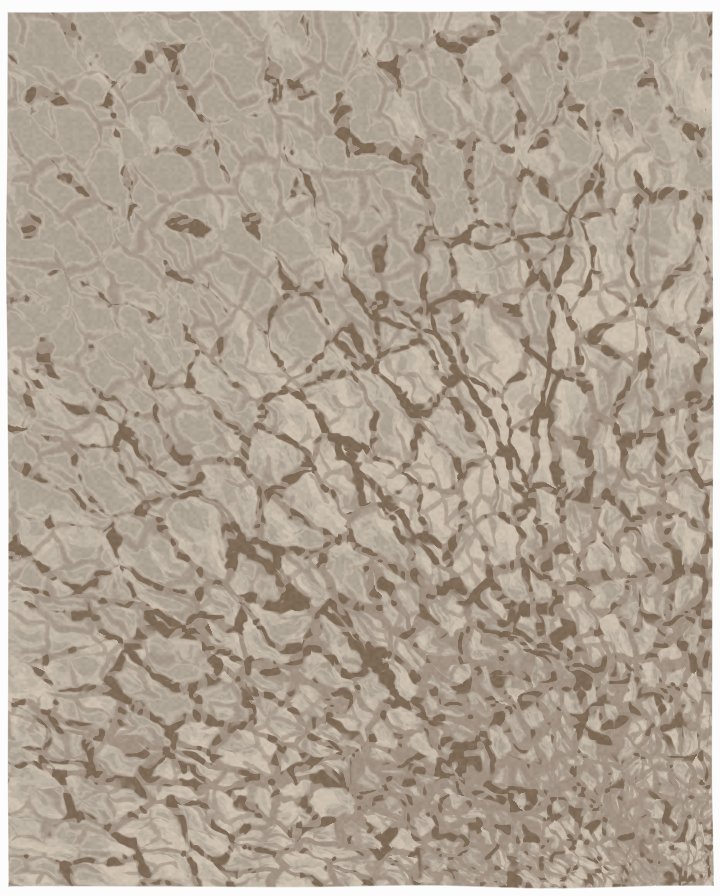
Reproduce this pattern procedurally as a WebGL 1 fragment shader.

```glsl
precision highp float;
uniform vec2 u_resolution;

const vec3 PAPER = vec3(0.99);
const vec3 CREAM = vec3(0.80, 0.75, 0.685);
const vec3 STONE = vec3(0.74, 0.70, 0.64);
const vec3 GREY = vec3(0.68, 0.64, 0.585);
const vec3 TAUPE = vec3(0.625, 0.565, 0.51);
const vec3 BROWN = vec3(0.49, 0.415, 0.34);
const vec2 ROOT = vec2(0.78, -0.12);       // where the cells converge
const vec2 CROWN = vec2(0.67, 0.10);       // centre of the pale dome
const vec2 CELL = vec2(0.064, 0.105);      // angular and log-radial cell size
const vec2 RUG_MIN = vec2(0.010, 0.010);
const vec2 RUG_MAX = vec2(0.990, 0.987);
const float VEIN_WIDTH = 0.0040;
const float BRANCH_WIDTH = 0.0046;

float hash(vec2 p) {
  return fract(sin(dot(p, vec2(127.1, 311.7))) * 43758.5453);
}

float noise(vec2 p) {
  vec2 i = floor(p), f = fract(p);
  f = f * f * (3.0 - 2.0 * f);
  return mix(mix(hash(i), hash(i + vec2(1, 0)), f.x),
             mix(hash(i + vec2(0, 1)), hash(i + vec2(1, 1)), f.x), f.y);
}

float fbm(vec2 p) {
  float sum = 0.0, amp = 0.533;
  for (int i = 0; i < 4; i++) {
    sum += amp * noise(p);
    p = mat2(1.6, 1.2, -1.2, 1.6) * p + 7.3;
    amp *= 0.5;
  }
  return sum;
}

vec2 warp(vec2 p) {
  return vec2(noise(p), noise(p + 31.7)) - 0.5;
}

// Distance to the border between the two nearest cells
float cellEdge(vec2 p) {
  vec2 base = floor(p), f = fract(p), a = vec2(8.0), b = vec2(8.0);
  for (int y = -1; y <= 1; y++) {
    for (int x = -1; x <= 1; x++) {
      vec2 o = vec2(float(x), float(y)), id = base + o;
      vec2 d = o + 0.12 + 0.76 * vec2(hash(id), hash(id + 57.3)) - f;
      if (dot(d, d) < dot(a, a)) { b = a; a = d; }
      else if (dot(d, d) < dot(b, b)) b = d;
    }
  }
  return dot(0.5 * (a + b), normalize(b - a));
}

float segment(vec2 p, vec2 a, vec2 b) {
  vec2 v = b - a;
  return length(p - a - v * clamp(dot(p - a, v) / dot(v, v), 0.0, 1.0));
}

float branch(vec2 p, vec2 a, vec2 b, vec2 c) {
  return min(segment(p, a, b), segment(p, b, c));
}

// Strongly coloured branches of the upper fan
float darkBranches(vec2 p) {
  float d = branch(p, vec2(0.675, 0.19), vec2(0.60, 0.43), vec2(0.495, 0.62));
  d = min(d, branch(p, vec2(0.495, 0.62), vec2(0.41, 0.66), vec2(0.305, 0.89)));
  d = min(d, branch(p, vec2(0.60, 0.43), vec2(0.615, 0.66), vec2(0.675, 0.875)));
  d = min(d, branch(p, vec2(0.01, 0.60), vec2(0.17, 0.49), vec2(0.56, 0.115)));
  d = min(d, branch(p, vec2(0.495, 0.62), vec2(0.465, 0.74), vec2(0.62, 0.73)));
  d = min(d, branch(p, vec2(0.65, 0.23), vec2(0.43, 0.44), vec2(0.32, 0.57)));
  return min(d, branch(p, vec2(0.32, 0.57), vec2(0.39, 0.64), vec2(0.47, 0.52)));
}

// Softer branches spreading low across the rug
float paleBranches(vec2 p) {
  float d = branch(p, vec2(0.64, 0.04), vec2(0.50, 0.14), vec2(0.39, 0.155));
  d = min(d, branch(p, vec2(0.39, 0.155), vec2(0.235, 0.115), vec2(0.02, 0.17)));
  d = min(d, branch(p, vec2(0.01, 0.225), vec2(0.235, 0.145), vec2(0.52, 0.10)));
  d = min(d, branch(p, vec2(0.79, 0.32), vec2(0.70, 0.26), vec2(0.67, 0.10)));
  d = min(d, branch(p, vec2(0.01, 0.35), vec2(0.14, 0.32), vec2(0.39, 0.22)));
  return min(d, branch(p, vec2(0.675, 0.19), vec2(0.68, 0.10), vec2(0.74, 0.03)));
}

void main() {
  vec2 uv = gl_FragCoord.xy / u_resolution;
  vec2 p = vec2(uv.x * u_resolution.x / u_resolution.y, uv.y);
  float px = 1.0 / u_resolution.y;
  vec2 q = p + 0.022 * warp(p * 17.0) + 0.010 * warp(p * 65.0);
  vec2 d = q - ROOT;
  float r = length(d), reach = length(p - CROWN);
  vec2 fan = vec2(atan(d.x, d.y), log(r));
  float fade = smoothstep(0.50, 0.82, reach);
  float patches = fbm(p * 9.0 + 4.0), streak = fbm(fan * vec2(58.0, 24.0));
  float flecks = noise(p * 125.0 + 3.0 * warp(p * 50.0));

  // Mottled ground, grey beyond the dome
  float shade = 0.40 + 0.30 * smoothstep(0.45, 0.80, reach - 0.15 * (p.x - 0.4))
    + 0.8 * (patches - 0.5) + 1.3 * (streak - 0.5);
  vec3 color = mix(CREAM, STONE, smoothstep(0.24, 0.36, shade));
  color = mix(color, GREY, smoothstep(0.48, 0.58, shade));

  // Veins break into short dashes towards the rim
  float dark = darkBranches(q), pale = paleBranches(q);
  float gaps = fade * (0.001 + 0.030 * (fbm(p * 36.0) - 0.40));
  float cells = cellEdge(fan / CELL + 40.0) * CELL.x * r;
  float vein = cells - min(VEIN_WIDTH, 0.011 * r) * (0.4 + 1.1 * patches) + gaps;
  vein = min(vein, min(dark, pale) - BRANCH_WIDTH + 0.8 * gaps);
  vein += 0.005 * (flecks - 0.5);
  float twigs = cellEdge(fan / CELL * 1.9 + 83.0) * CELL.x * r / 1.9
    - 0.0022 + 0.028 * max(fbm(p * 30.0 + 9.0) - 0.47, 0.0);

  // Faint twigs, raised rim, taupe vein and broken brown core
  color = mix(color, TAUPE, 0.65 * (1.0 - smoothstep(-px, px, twigs)));
  float rim = 1.0 - smoothstep(0.0, 0.0012 + px, abs(min(vein, twigs) - 0.0028));
  color = mix(color, CREAM, 0.45 * rim);
  color = mix(color, TAUPE, 0.95 * (1.0 - smoothstep(-px, px, vein)));
  float depth = 0.30 + 0.16 * smoothstep(0.2, 0.5, reach)
    + 0.27 * (1.0 - smoothstep(0.006, 0.03, dark));
  color = mix(color, BROWN, smoothstep(-0.06, 0.06, depth - flecks)
    * (1.0 - smoothstep(-px, px, vein + 0.0008)));

  // Woven grain and uneven rug border
  color += 0.05 * (noise(p * 290.0) - 0.5);
  vec2 e = uv + 0.004 * warp(p * 7.0), inside = min(e - RUG_MIN, RUG_MAX - e);
  float rug = smoothstep(-px, px, min(inside.x, inside.y));
  gl_FragColor = vec4(mix(PAPER, color, rug), 1.0);
}
```
